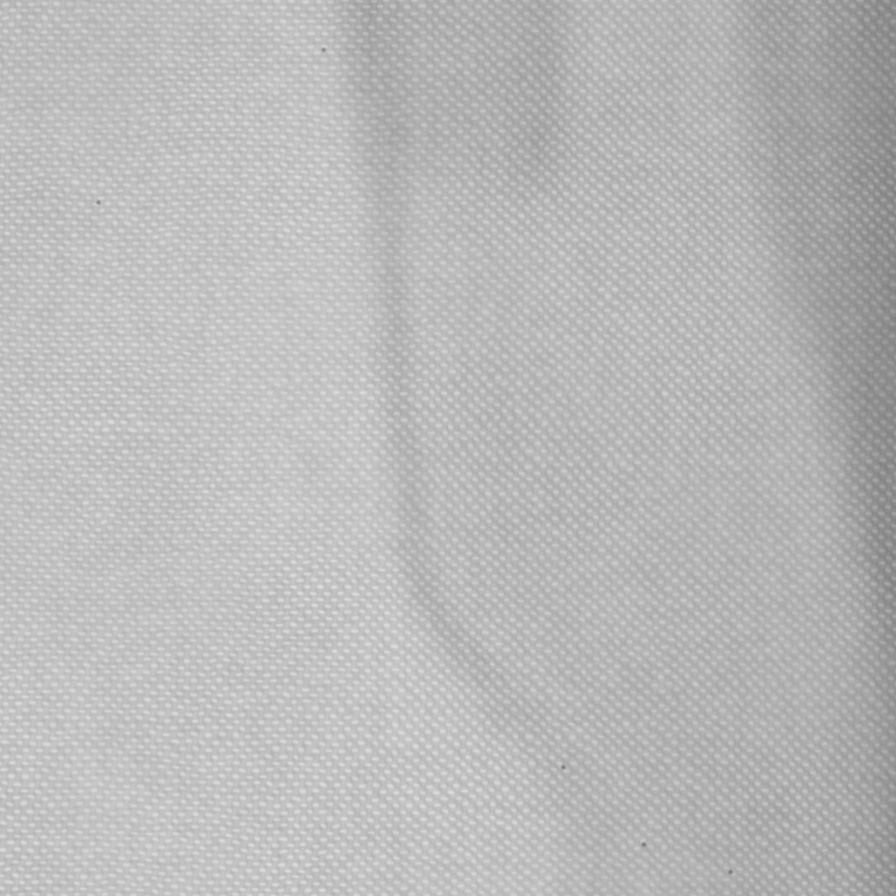
Write a Shadertoy shader that draws this texture.

```glsl
// Pale grey plain-weave cotton with soft folds, lit from the left.
// Broad shading comes from smooth fold profiles; a warped checker of
// staggered threads, leaning to one diagonal, gives the fine grain.

const vec2  THREADS      = vec2(132.0, 138.0); // threads across the canvas
const float LIT_GREY     = 0.768;  // cloth left of the main fold
const float FAR_GREY     = 0.728;  // cloth right of the main fold
const float FOLD_DEPTH   = 0.075;
const float PATCH_DEPTH  = 0.048;  // shaded hollow at the top
const float SIDE_DEPTH   = 0.075;  // slanting shade on the right
const float EDGE_DEPTH   = 0.080;  // dark right border
const float CLOUD_DEPTH  = 0.030;
const float CROSS_DEPTH  = 0.046;  // staggered light and dark crossings
const float LEAN         = 0.30;   // how far one diagonal outweighs the other
const float RIDGE_DEPTH  = 0.042;  // gaps between threads
const float ROW_DEPTH    = 0.026;  // extra weft rows on the lit side
const float YARN_DEPTH   = 0.014;  // uneven thread thickness
const float GRAIN_DEPTH  = 0.034;
const float SPECK_GRID   = 12.0;
const float SPECK_SHARE  = 0.018;
const float SPECK_RADIUS = 0.0030;
const float PI = 3.14159265;

float hash(vec2 p) {
    vec3 q = fract(vec3(p.xyx) * 0.1031);
    q += dot(q, q.yzx + 33.33);
    return fract((q.x + q.y) * q.z);
}

float noise(vec2 p) {
    vec2 i = floor(p), f = fract(p);
    f = f * f * (3.0 - 2.0 * f);
    return mix(mix(hash(i), hash(i + vec2(1, 0)), f.x),
               mix(hash(i + vec2(0, 1)), hash(i + vec2(1, 1)), f.x), f.y);
}

// Signed noise summed over three octaves
float clouds(vec2 p) {
    float sum = 0.0, weight = 0.55;
    for (int i = 0; i < 3; i++) {
        sum += weight * (noise(p) - 0.5);
        p = p * 2.03 + 17.0;
        weight *= 0.5;
    }
    return sum;
}

float bell(float x, float width) {
    return exp(-x * x / (width * width));
}

// Broad light and shade of the draped cloth
float drape(vec2 uv) {
    float wobble = 0.02 * clouds(uv * 5.0 + 3.0);
    float top = smoothstep(0.65, 1.0, uv.y);
    float bend = 1.0 - smoothstep(0.08, 0.38, uv.y);
    float foldX = 0.41 + 0.08 * (1.0 - uv.y) + 0.17 * bend + wobble;
    float across = uv.x - foldX;
    float grey = mix(LIT_GREY, FAR_GREY, smoothstep(-0.03, 0.10, across));
    grey -= 0.020 * smoothstep(0.60, 0.95, uv.x);

    // Main fold: narrow in the middle, wide and faint where it bends away
    float width = 0.023 + 0.016 * top + 0.025 * bend;
    float strength = 0.80 + 0.40 * top - 0.25 * bend;
    grey -= FOLD_DEPTH * strength * bell(across, width);

    // Hollow at the top, darkest along its right side
    float hollow = smoothstep(0.42, 0.46, uv.x) * (1.0 - smoothstep(0.60, 0.66, uv.x + wobble));
    hollow *= smoothstep(0.75, 0.84, uv.y + 2.0 * wobble);
    grey -= PATCH_DEPTH * hollow * (0.6 + 0.6 * bell(uv.x - 0.61, 0.05));

    // Slanting shade and dark border on the right
    float sideX = 0.99 - 0.17 * smoothstep(0.15, 0.95, uv.y) + wobble;
    grey -= SIDE_DEPTH * smoothstep(-0.03, 0.05, uv.x - sideX);
    grey -= EDGE_DEPTH * smoothstep(0.90, 1.02, uv.x + wobble);

    // Upper left and lower right fall off a little
    grey -= 0.025 * smoothstep(0.6, 1.0, uv.y) * (1.0 - smoothstep(0.1, 0.45, uv.x));
    grey -= 0.025 * smoothstep(0.55, 0.9, uv.x) * (1.0 - smoothstep(0.0, 0.5, uv.y));
    return grey + CLOUD_DEPTH * clouds(uv * vec2(7.0, 4.5) + 9.0);
}

// Plain weave centred on zero
float weave(vec2 uv) {
    vec2 warp = vec2(clouds(uv * 3.0 + 21.0), clouds(uv * 3.0 + 47.0));
    vec2 jitter = vec2(noise(uv * 65.0), noise(uv * 65.0 + 31.0)) - 0.5;
    vec2 p = uv * THREADS + 3.5 * warp + 0.5 * jitter;

    // The checker is a pair of diagonal waves, one stronger than the other
    float rising = cos(PI * (p.x - p.y));
    float falling = cos(PI * (p.x + p.y));
    float checker = 0.5 * ((1.0 - LEAN) * rising - (1.0 + LEAN) * falling);

    // Rounded threads, with weft rows clearer on the lit side
    vec2 wave = sin(PI * p);
    vec2 ridge = wave * wave;
    float weftOver = smoothstep(-0.6, 0.6, wave.x * wave.y);
    float height = mix(ridge.x, ridge.y, weftOver) - 0.5;
    float lit = 1.0 - smoothstep(0.30, 0.60, uv.x + 0.3 * clouds(uv * 4.0));

    // Yarn thickness varies along each thread
    float weft = noise(vec2(p.x * 0.15, p.y)) - 0.5;
    float warpYarn = noise(vec2(p.x, p.y * 0.15) + 71.0) - 0.5;
    float grain = noise(p * 1.2 + 13.0) - 0.5;
    float relief = 0.75 + 0.5 * noise(uv * 9.0 + 5.0);
    return relief * (CROSS_DEPTH * checker * (1.0 - 0.2 * lit) + RIDGE_DEPTH * height
         + ROW_DEPTH * lit * (ridge.y - 0.5))
         + YARN_DEPTH * (weft + warpYarn) + GRAIN_DEPTH * grain;
}

// Sparse dark specks, one candidate per grid cell
float specks(vec2 uv, float pixel) {
    vec2 cell = floor(uv * SPECK_GRID);
    vec2 place = 0.2 + 0.6 * vec2(hash(cell + 5.0), hash(cell + 83.0));
    float d = length(uv - (cell + place) / SPECK_GRID);
    float present = step(hash(cell + 140.0), SPECK_SHARE);
    return present * (1.0 - smoothstep(0.0, SPECK_RADIUS + pixel, d));
}

void mainImage(out vec4 fragColor, in vec2 fragCoord) {
    vec2 uv = fragCoord / iResolution.xy;
    float pixel = 1.0 / min(iResolution.x, iResolution.y);
    float detail = 1.0 - smoothstep(0.4, 0.8, pixel * THREADS.y);
    float grey = drape(uv) + detail * weave(uv) - 0.25 * specks(uv, pixel);
    fragColor = vec4(vec3(clamp(grey, 0.0, 1.0)), 1.0);
}
```
